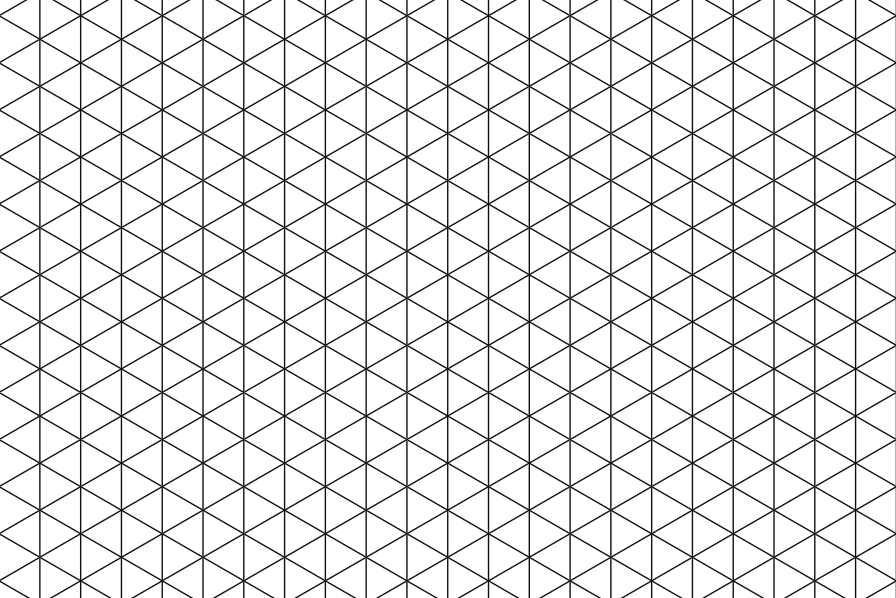
Write a Shadertoy shader that draws this pattern.

```glsl
// Isometric grid: three families of thin dark lines forming triangles on white.

const float SPACING = 0.04552;               // gap between parallel lines, in canvas widths
const float LINE_WIDTH = 0.00156;            // stroke width, in canvas widths
const vec2 GRID_ORIGIN = vec2(-0.0003, 0.0271); // one crossing, relative to the centre
const vec3 PAPER = vec3(1.0);
const vec3 INK = vec3(0.06);
const float THIRD_TURN = 1.04719755;         // 60 degrees between line families

// Distance to the nearest line of a family with the given normal.
float lineDistance(vec2 p, vec2 normal) {
    float t = dot(p, normal) / SPACING;
    return abs(fract(t + 0.5) - 0.5) * SPACING;
}

// Share of a pixel covered by a stroke, also right for strokes thinner than a pixel.
float strokeCoverage(float dist, float pixel) {
    float overlap = 0.5 * (LINE_WIDTH + pixel) - dist;
    return clamp(overlap, 0.0, min(LINE_WIDTH, pixel)) / pixel;
}

void mainImage(out vec4 fragColor, in vec2 fragCoord) {
    float pixel = 1.0 / iResolution.x;
    vec2 p = (fragCoord - 0.5 * iResolution.xy) * pixel - GRID_ORIGIN;

    // Vertical lines, then both diagonals.
    float ink = 0.0;
    for (int i = -1; i <= 1; i++) {
        float angle = float(i) * THIRD_TURN;
        vec2 normal = vec2(cos(angle), sin(angle));
        ink = max(ink, strokeCoverage(lineDistance(p, normal), pixel));
    }

    fragColor = vec4(mix(PAPER, INK, ink), 1.0);
}
```
